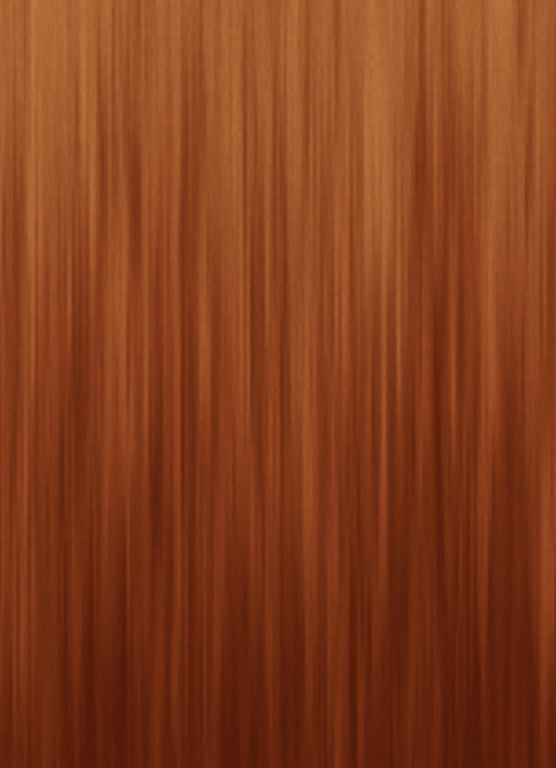
Reproduce this texture procedurally as a WebGL 1 fragment shader.

```glsl
precision highp float;
uniform vec2 u_resolution;

// Wood tones, dark to light
const vec3 UMBER    = vec3(0.345, 0.11, 0.038);
const vec3 MAHOGANY = vec3(0.38, 0.13, 0.05);
const vec3 RUSSET   = vec3(0.45, 0.18, 0.07);
const vec3 CHESTNUT = vec3(0.54, 0.24, 0.11);
const vec3 COPPER   = vec3(0.60, 0.31, 0.15);
const vec3 HONEY    = vec3(0.65, 0.37, 0.19);
const vec3 AMBER    = vec3(0.69, 0.415, 0.225);

// Streak layers: cells per canvas height across and along, and strength
const vec2 BROAD_CELLS  = vec2(14.0, 1.5);
const vec2 MEDIUM_CELLS = vec2(44.0, 2.0);
const vec2 NARROW_CELLS = vec2(100.0, 3.0);
const vec2 FINE_CELLS   = vec2(210.0, 7.0);
const vec2 PORE_CELLS   = vec2(380.0, 120.0);
const float BROAD_AMOUNT  = 0.18;
const float MEDIUM_AMOUNT = 0.21;
const float NARROW_AMOUNT = 0.23;
const float FINE_AMOUNT   = 0.16;
const float PORE_AMOUNT   = 0.075;
const float FIBRE_AMOUNT  = 0.05;

float hash(vec2 p) {
  vec3 q = fract(vec3(p.xyx) * 0.1031);
  q += dot(q, q.yzx + 33.33);
  return fract((q.x + q.y) * q.z);
}

// Value noise centred on zero
float noise(vec2 p) {
  vec2 cell = floor(p);
  vec2 f = fract(p);
  f = f * f * (3.0 - 2.0 * f);
  float low = mix(hash(cell), hash(cell + vec2(1.0, 0.0)), f.x);
  float high = mix(hash(cell + vec2(0.0, 1.0)), hash(cell + vec2(1.0, 1.0)), f.x);
  return mix(low, high, f.y) - 0.5;
}

// One fibre column, shifted lengthwise by its own amount
float fibre(float column, float y, float seed) {
  return noise(vec2(column * 7.0, y + 9.0 * hash(vec2(column, seed))));
}

// Long straight fibres with soft sides
float streaks(vec2 p, vec2 cells, float seed) {
  vec2 q = p * cells + seed;
  float column = floor(q.x);
  float blend = smoothstep(0.1, 0.9, fract(q.x));
  return 1.3 * mix(fibre(column, q.y, seed), fibre(column + 1.0, q.y, seed), blend);
}

// Colour ramp with stops spaced by each tone's share of the area
vec3 woodColor(float tone) {
  vec3 color = mix(UMBER, MAHOGANY, smoothstep(-0.15, 0.085, tone));
  color = mix(color, RUSSET, clamp((tone - 0.085) / 0.22, 0.0, 1.0));
  color = mix(color, CHESTNUT, clamp((tone - 0.305) / 0.23, 0.0, 1.0));
  color = mix(color, COPPER, clamp((tone - 0.535) / 0.18, 0.0, 1.0));
  color = mix(color, HONEY, clamp((tone - 0.715) / 0.185, 0.0, 1.0));
  return mix(color, AMBER, smoothstep(0.9, 1.2, tone));
}

void main() {
  vec2 p = gl_FragCoord.xy / u_resolution.y;

  // Light top fading to a dark base
  float tone = mix(0.04, 0.98, p.y);

  // Streaks from wide bands to thin fibres
  tone += BROAD_AMOUNT * streaks(p, BROAD_CELLS, 3.0);
  tone += MEDIUM_AMOUNT * streaks(p, MEDIUM_CELLS, 17.0);
  float narrow = streaks(p, NARROW_CELLS, 41.0);
  float fine = streaks(p, FINE_CELLS, 73.0);
  tone += NARROW_AMOUNT * narrow + FINE_AMOUNT * fine;

  // Fibre shading and short pores stay visible on every tone
  float pores = noise(p * PORE_CELLS);
  float shade = 1.0 + FIBRE_AMOUNT * (narrow + fine) + PORE_AMOUNT * pores;
  gl_FragColor = vec4(woodColor(tone) * shade, 1.0);
}
```
